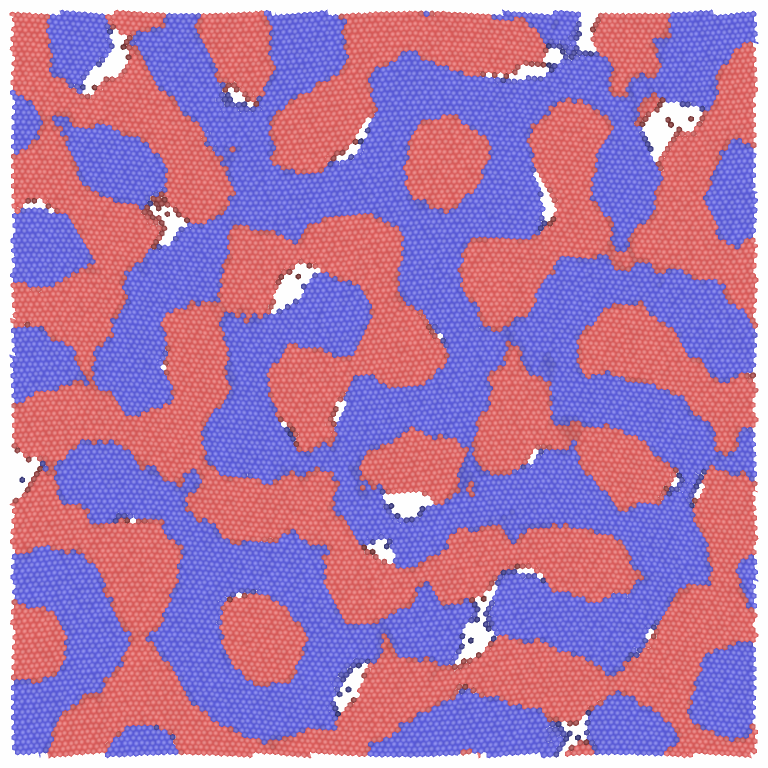
Reproduce this pattern procedurally as a WebGL 2 fragment shader.

```glsl
#version 300 es
precision highp float;
// Two kinds of packed beads, red and blue, demixed into winding domains with small white voids.

uniform vec2 u_resolution;
out vec4 fragColor;

const float BEAD = 0.0074;          // spacing of bead centres
const float BEAD_RADIUS = 0.56;     // in bead spacings
const float JITTER = 0.09;          // in bead spacings
const float MARGIN = 0.0165;        // canvas edge to outermost bead centres
const float DOMAIN_K = 43.0;        // wavenumber of the domains
const float VOID_K = 36.0;          // wavenumber of the void mask
const float VOID_LEVEL = 1.3;       // higher means fewer voids
const float VOID_NARROWING = 1.6;   // higher means thinner voids
const float LOOSE_SHARE = 0.05;     // beads left floating in voids
const float SHADOW = 0.5;           // darkening beside voids
const int SAMPLES = 2;              // supersampling per axis

const vec3 PAPER = vec3(0.995);
const vec3 RED_LIT = vec3(0.92, 0.56, 0.555);
const vec3 RED_RIM = vec3(0.84, 0.35, 0.345);
const vec3 BLUE_LIT = vec3(0.555, 0.56, 0.92);
const vec3 BLUE_RIM = vec3(0.345, 0.35, 0.84);

const float TAU = 6.2831853;
const float GOLDEN_ANGLE = 2.39996;

vec2 hash2(vec2 p) {
    vec3 h = fract(p.xyx * vec3(0.1031, 0.1030, 0.0973));
    h += dot(h, h.yzx + 33.33);
    return fract((h.xx + h.yz) * h.zy);
}

// Sum of plane waves in spread directions, with unit variance
float waves(vec2 p, int count, float k, float seed) {
    float sum = 0.0;
    for (int i = 0; i < count; i++) {
        float n = float(i);
        float angle = n * GOLDEN_ANGLE + seed;
        float phase = TAU * hash2(vec2(n + 1.0, seed * 7.0)).x;
        float stretch = 0.85 + 0.3 * fract(n * 0.618 + seed);
        sum += sin(k * stretch * dot(p, vec2(cos(angle), sin(angle))) + phase);
    }
    return sum * sqrt(2.0 / float(count));
}

// Gentle bending of the bead rows
vec2 bend(vec2 p) {
    return p + 0.008 * sin(vec2(9.0, 11.0) * p.yx + 3.0 * p + vec2(0.7, 2.1));
}

// Nearest bead of a jittered hexagonal packing: centre in xy, id in zw
vec4 nearestBead(vec2 u) {
    const float ROW_HEIGHT = 0.8660;
    vec4 best = vec4(0.0);
    float bestDist = 1e3;
    float midRow = round(u.y / ROW_HEIGHT);
    for (float r = -1.0; r <= 1.0; r++) {
        float row = midRow + r;
        float shift = 0.5 * mod(row, 2.0);
        vec2 id = vec2(round(u.x - shift), row);
        vec2 centre = vec2(id.x + shift, row * ROW_HEIGHT);
        centre += JITTER * (2.0 * hash2(id + 200.0) - 1.0);
        float d = distance(u, centre);
        if (d < bestDist) {
            bestDist = d;
            best = vec4(centre, id);
        }
    }
    return best;
}

vec3 scene(vec2 p, float pixel) {
    vec2 q = bend(p);
    vec4 bead = nearestBead(q / BEAD);
    vec2 centre = bead.xy * BEAD;
    vec2 rnd = hash2(bead.zw + 500.0);

    // Sheet outline, tested at the bead centre
    vec2 inset = abs(p + centre - q - 0.5);
    if (max(inset.x, inset.y) > 0.5 - MARGIN) return PAPER;

    // Domain sign gives the kind; voids open along the interfaces
    float field = waves(centre, 14, DOMAIN_K, 1.7)
                + 0.16 * waves(centre, 4, 3.0 * DOMAIN_K, 4.3)
                + 0.16 * (rnd.x - 0.5);
    float opening = waves(centre, 10, VOID_K, 8.9) - VOID_LEVEL
                  - VOID_NARROWING * abs(field);
    if (opening > 0.0 && rnd.y > LOOSE_SHARE) return PAPER;

    // Bead shading: pale crown, saturated rim, shadow near voids and seams
    float d = distance(q, centre) / BEAD;
    float crown = 1.0 - smoothstep(0.05, BEAD_RADIUS, d);
    vec3 color = field > 0.0 ? mix(RED_RIM, RED_LIT, crown)
                             : mix(BLUE_RIM, BLUE_LIT, crown);
    color *= 1.0 - SHADOW * smoothstep(-0.45, 0.1, opening) * (1.0 - 0.4 * crown);
    color *= 1.0 - 0.12 * (1.0 - smoothstep(0.0, 0.2, abs(field)));
    color *= 0.98 + 0.04 * rnd.y;

    float soft = 0.25 * pixel / BEAD;
    float cover = 1.0 - smoothstep(BEAD_RADIUS - soft, BEAD_RADIUS + soft, d);
    vec3 gap = opening > -0.45 ? PAPER : color;
    return mix(gap, color, cover);
}

void main() {
    float pixel = 1.0 / min(u_resolution.x, u_resolution.y);
    vec2 origin = 0.5 - 0.5 * u_resolution * pixel;
    vec3 sum = vec3(0.0);
    for (int i = 0; i < SAMPLES * SAMPLES; i++) {
        vec2 sub = (vec2(i % SAMPLES, i / SAMPLES) + 0.5) / float(SAMPLES) - 0.5;
        sum += scene(origin + (gl_FragCoord.xy + sub) * pixel, pixel);
    }
    fragColor = vec4(sum / float(SAMPLES * SAMPLES), 1.0);
}
```
